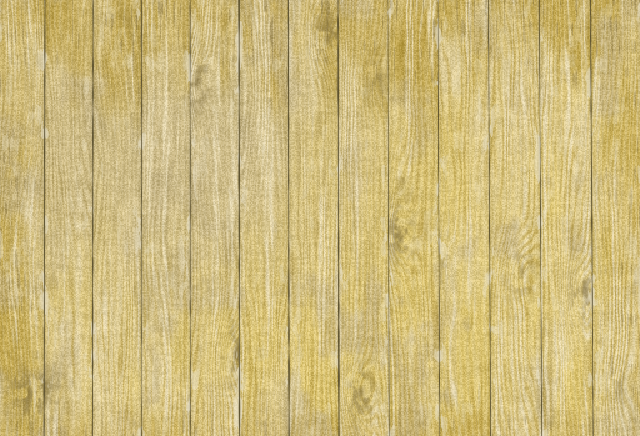
A Shadertoy shader for this texture:

```glsl
float hash(vec2 p) {
    vec3 q = fract(p.xyx * 0.1031);
    q += dot(q, q.yzx + 33.33);
    return fract((q.x + q.y) * q.z);
}

float noise(vec2 p) {
    vec2 i = floor(p), f = fract(p);
    f = f * f * (3.0 - 2.0 * f);
    return mix(mix(hash(i), hash(i + vec2(1, 0)), f.x),
               mix(hash(i + vec2(0, 1)), hash(i + vec2(1, 1)), f.x), f.y);
}

float fbm(vec2 p) {
    float sum = 0.0, amp = 0.53;
    for (int i = 0; i < 4; i++) {
        sum += amp * noise(p);
        p = p * 2.03 + 17.3;
        amp *= 0.5;
    }
    return sum;
}

// Soft round glow, centred at c
float glow(vec2 p, vec2 c, float tightness) {
    return exp(-tightness * dot(p - c, p - c));
}

// Board coordinate: the whole part counts boards, which widen to the right
float boardCoord(float x) {
    float d = x - 0.0703;
    return 1.0 + 2.0 * d / (0.0749 + sqrt(0.00561 + 0.000936 * d));
}

void mainImage(out vec4 fragColor, in vec2 fragCoord) {
    const vec3 cream = vec3(0.87, 0.80, 0.58);
    const vec3 yellow = vec3(0.86, 0.77, 0.44);
    const vec3 pale = vec3(0.89, 0.84, 0.69);
    const vec3 grey = vec3(0.77, 0.70, 0.51);
    const vec3 ochre = vec3(0.72, 0.61, 0.26);
    const vec3 umber = vec3(0.48, 0.41, 0.22);
    const vec3 gap = vec3(0.34, 0.30, 0.17);

    vec2 uv = fragCoord / iResolution.xy;
    vec2 p = fragCoord / iResolution.x;
    float pixel = 1.0 / iResolution.x;

    // Boards fan out slightly toward the bottom
    float x = p.x + (uv.y - 1.0) * (0.0065 * p.x - 0.0018);
    float s = boardCoord(x);
    float board = floor(s);
    float seam = floor(s + 0.5);
    float seamDist = abs(s - seam) * 0.077;
    vec2 w = vec2(s - board - 0.5, p.y * 13.0);
    float seed = hash(vec2(board, 7.0));
    vec2 shift = vec2(board * 19.7, seed * 43.0);

    // Growth rings, bent by slow noise and pushed aside around knots
    float rings = w.x * (7.0 + 5.0 * hash(vec2(board, 3.0)));
    rings += (1.5 + 6.0 * seed * seed) * (noise(vec2(w.x * 1.3, w.y * 0.35) + shift) - 0.5);
    rings += 2.2 * (noise(vec2(w.x * 4.0, w.y * 0.3) + shift + 3.0) - 0.5);
    rings += 0.6 * (noise(vec2(w.x * 16.0, w.y * 1.8) + shift) - 0.5);
    float knot = 0.0, bruise = 0.0;
    for (int i = 0; i < 2; i++) {
        vec2 id = vec2(board + 31.0, float(i) * 5.0 + 2.0);
        vec2 c = vec2(0.9 * hash(id) - 0.45, 8.8 * hash(id + 11.0));
        float strength = smoothstep(0.45, 0.95, hash(id + 23.0));
        float r2 = dot((w - c) * vec2(1.0, 0.5), (w - c) * vec2(1.0, 0.5));
        rings += 4.5 * strength * exp(-9.0 * r2);
        knot += strength * exp(-260.0 * r2);
        bruise += strength * exp(-14.0 * r2);
    }
    float ring = 0.5 + 0.5 * sin(6.2832 * rings);
    float fade = smoothstep(0.25, 0.75, fbm(vec2(w.x * 4.0, w.y * 0.6) + shift + 5.0));
    float grain = smoothstep(0.5, 1.0, ring) * (0.1 + 0.9 * fade);

    // Fine fibres, saw marks and speckle
    float fibre = noise(vec2(p.x * 330.0, p.y * 26.0) + shift);
    float saw = noise(vec2(p.x * 40.0, p.y * 270.0) + shift);
    float speckle = hash(floor(p * 512.0)) - 0.5;

    // Broad colour: yellow low in the middle, grey above, ochre at the rim
    float patches = smoothstep(0.25, 0.75, fbm(vec2(w.x * 1.1, w.y * 0.45) + shift + 9.0));
    float middle = glow(uv, vec2(0.62, 0.35), 8.0);
    float cool = glow(uv, vec2(0.28, 0.66), 11.0);
    float rim = smoothstep(0.74, 1.0, uv.y + 0.22 * (patches - 0.5));
    rim = max(rim, 0.9 * smoothstep(0.12, 0.0, uv.x));
    rim = max(rim, 0.7 * smoothstep(0.88, 1.0, uv.x));
    rim = max(rim, 0.7 * smoothstep(0.10, 0.0, uv.y));
    vec3 col = mix(cream, yellow, clamp(0.85 * middle + 0.85 * patches - 0.1, 0.0, 1.0));
    col = mix(col, grey, clamp(0.75 * cool + 0.3 * (seed - 0.5), 0.0, 0.8));
    col = mix(col, ochre, rim * (0.35 + 0.55 * patches));
    float smudge = smoothstep(0.52, 0.74, fbm(p * vec2(20.0, 13.0) + 3.0));
    col = mix(col, grey * 0.97, 0.65 * smudge);

    // Pale wood worn bare in long streaks and between the rings
    float worn = smoothstep(0.5, 0.72, fbm(vec2(w.x * 6.0, w.y * 0.4) + shift + 27.0));
    col = mix(col, pale, (0.22 + 0.3 * worn) * smoothstep(0.6, 0.0, ring) + 0.35 * worn);
    col = mix(col, mix(ochre, grey * 0.9, cool), 0.55 * grain);
    col = mix(col, umber, 0.35 * smoothstep(0.74, 0.92, fibre) * (0.4 + rim));
    col += 0.08 * (fibre - 0.5) + 0.04 * (saw - 0.5);
    col += vec3(0.11, 0.11, 0.13) * speckle + 0.012;

    // Knots, rough bruises and a dark stain in the lower left corner
    float rough = smoothstep(0.40, 0.66, fbm(p * vec2(110.0, 75.0)));
    float stain = glow(p, vec2(0.055, 0.07), 700.0);
    col = mix(col, umber, 0.6 * min(bruise + stain, 1.0) * rough);
    col = mix(col, umber, 0.6 * min(knot, 1.0));

    // Chipped white flakes, mostly along board edges
    float flake = smoothstep(0.64, 0.71, fbm(p * vec2(75.0, 24.0) + 51.0));
    col = mix(col, vec3(0.93, 0.90, 0.80), flake * (0.2 + 0.7 * exp(-seamDist * 160.0)));

    // Thin broken gaps with a soft shaded lip
    float halfWidth = 0.0004 + 0.0006 * hash(vec2(seam, 61.0));
    float wear = noise(vec2(seam * 7.0, p.y * 45.0));
    halfWidth *= 0.7 + 0.6 * wear;
    col *= 1.0 - 0.10 * exp(-seamDist * 420.0);
    float cut = 1.0 - smoothstep(halfWidth - pixel * 0.5, halfWidth + pixel * 0.5, seamDist);
    col = mix(col, gap, cut * (0.65 + 0.3 * wear));

    fragColor = vec4(clamp(col, 0.0, 1.0), 1.0);
}
```
